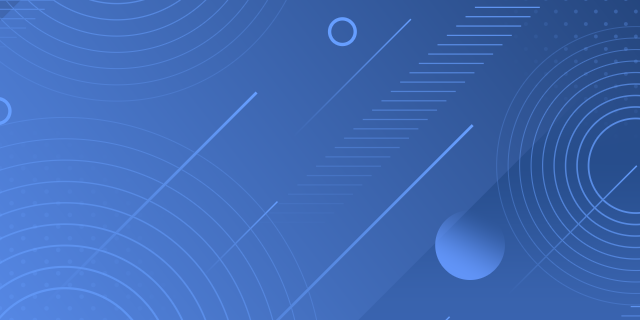
Reproduce this background procedurally as a Shadertoy shader.

```glsl
// Blue abstract backdrop: concentric rings, fading diagonal streaks, ladders of lines and an orb.
// Lengths are in canvas heights, with the origin at the lower left.

const vec3 LIGHT_BLUE = vec3(0.335, 0.530, 0.895);
const vec3 DARK_BLUE  = vec3(0.145, 0.275, 0.495);
const vec3 PLANE_LOW  = vec3(0.225, 0.390, 0.685);
const vec3 PLANE_HIGH = vec3(0.150, 0.300, 0.545);
const vec3 LINE_BLUE  = vec3(0.400, 0.620, 1.000);
const vec3 ORB_BLUE   = vec3(0.380, 0.580, 0.970);

// Smooth coverage of a signed distance; px is the size of one pixel
float fill(float dist, float px) {
    return clamp(0.5 - dist / px, 0.0, 1.0);
}

// Stroke that dims rather than vanishes when thinner than a pixel
float stroke(float dist, float width, float px) {
    float visible = max(width, px);
    return fill(abs(dist) - 0.5 * visible, px) * width / visible;
}

// Concentric rings, thicker and brighter towards the centre
float rings(vec2 p, vec2 center, float outer, float gap, float count, vec2 widths, float px) {
    float d = length(p - center);
    float k = clamp(round((outer - d) / gap), 0.0, count - 1.0);
    float inward = k / (count - 1.0);
    float width = mix(widths.x, widths.y, inward);
    return stroke(d - outer + k * gap, width, px) * mix(0.45, 0.85, inward);
}

// Streak that fades down and to the left from its tip
float streak(vec2 p, vec2 tip, float len, float width, float px) {
    vec2 q = (tip - p) * 0.70711;
    float along = q.x + q.y;
    float fade = clamp(1.0 - along / len, 0.0, 1.0);
    return stroke(q.x - q.y, width, px) * fill(-along, px) * fade;
}

// Horizontal rungs stepping down and left, dimmer with each step
float ladder(vec2 p, vec2 start, float count, float px) {
    const float STEP = 0.0292;
    const float RUNG = 0.203;
    float k = clamp(round((start.y - p.y) / STEP), 0.0, count - 1.0);
    vec2 rung = start - k * STEP;
    float ends = abs(p.x - rung.x - 0.5 * RUNG) - 0.5 * RUNG;
    return stroke(p.y - rung.y, 0.0038, px) * fill(ends, px) * (1.0 - k / count);
}

// Staggered rows of dots
float dots(vec2 p, vec2 origin, vec2 gap, float radius, float px) {
    vec2 q = p - origin;
    float row = round(q.y / gap.y);
    q.x += 0.5 * gap.x * mod(row, 2.0);
    vec2 cell = q - vec2(round(q.x / gap.x), row) * gap;
    return fill(length(cell) - radius, px);
}

vec3 backdrop(vec2 p, float px) {
    vec3 color = mix(LIGHT_BLUE, DARK_BLUE, clamp(0.36 * p.x + 0.28 * p.y, 0.0, 1.0));

    // Lower right plane, dissolving upwards
    float edge = (1.12 - p.x + p.y) * 0.70711;
    vec3 plane = mix(PLANE_LOW, PLANE_HIGH, smoothstep(0.0, 0.55, p.y));
    color = mix(color, plane, fill(edge, px) * (1.0 - smoothstep(0.45, 0.8, p.y)));

    // Shaded upper left corner
    float corner = (p.x + 1.0 - p.y - 0.065) * 0.70711;
    return color * (1.0 - 0.12 * fill(corner, px));
}

void mainImage(out vec4 fragColor, in vec2 fragCoord) {
    float px = 1.0 / iResolution.y;
    vec2 p = fragCoord * px;
    p.x *= 2.0 * iResolution.y / iResolution.x;
    vec3 color = backdrop(p, px);

    // Dot fields fading away from two opposite corners
    float upper = smoothstep(0.48, 0.1, distance(p, vec2(2.0, 1.0)));
    float lower = smoothstep(0.62, 0.1, distance(p, vec2(0.0, 0.08)));
    float dotMask = dots(p, vec2(1.737, 0.964), vec2(0.0625, 0.039), 0.006, px) * upper * 0.3
                  + dots(p, vec2(0.036, 0.219), vec2(0.073, 0.0365), 0.007, px) * lower * 0.25;
    color = mix(color, LINE_BLUE, dotMask);

    // Ring groups
    float lines = rings(p, vec2(0.365, 1.286), 0.602, 0.0508, 9.0, vec2(0.002, 0.005), px) * 0.8;
    lines = max(lines, rings(p, vec2(0.203, -0.172), 0.805, 0.0667, 9.0, vec2(0.0025, 0.007), px) * 0.8);
    lines = max(lines, rings(p, vec2(1.987, 0.482), 0.435, 0.0359, 9.0, vec2(0.002, 0.0055), px) * 0.9);

    // Ladders
    lines = max(lines, ladder(p, vec2(1.484, 0.977), 24.0, px) * 0.9);
    lines = max(lines, ladder(p, vec2(-0.034, 1.0), 6.0, px) * 0.6);
    lines = max(lines, ladder(p, vec2(1.971, 0.042), 3.0, px) * 0.8);

    // Small bold circles
    lines = max(lines, stroke(distance(p, vec2(1.070, 0.901)) - 0.040, 0.0105, px));
    lines = max(lines, stroke(distance(p, vec2(-0.008, 0.653)) - 0.039, 0.0105, px));

    // Orb, solid at the lower left and clear at the upper right
    vec2 orb = p - vec2(1.469, 0.234);
    float orbFade = smoothstep(0.11, -0.10, dot(orb, vec2(0.5, 0.866)));
    color = mix(color, ORB_BLUE, fill(length(orb) - 0.109, px) * orbFade);

    // Diagonal streaks
    lines = max(lines, streak(p, vec2(0.802, 0.711), 0.95, 0.0085, px));
    lines = max(lines, streak(p, vec2(1.477, 0.609), 1.50, 0.0085, px));
    lines = max(lines, streak(p, vec2(1.284, 0.940), 0.52, 0.0045, px));
    lines = max(lines, streak(p, vec2(0.867, 0.370), 0.33, 0.0045, px));
    lines = max(lines, streak(p, vec2(1.990, 0.482), 0.57, 0.0045, px));
    lines = max(lines, streak(p, vec2(1.405, 0.010), 0.30, 0.0045, px));

    fragColor = vec4(mix(color, LINE_BLUE, lines), 1.0);
}
```
